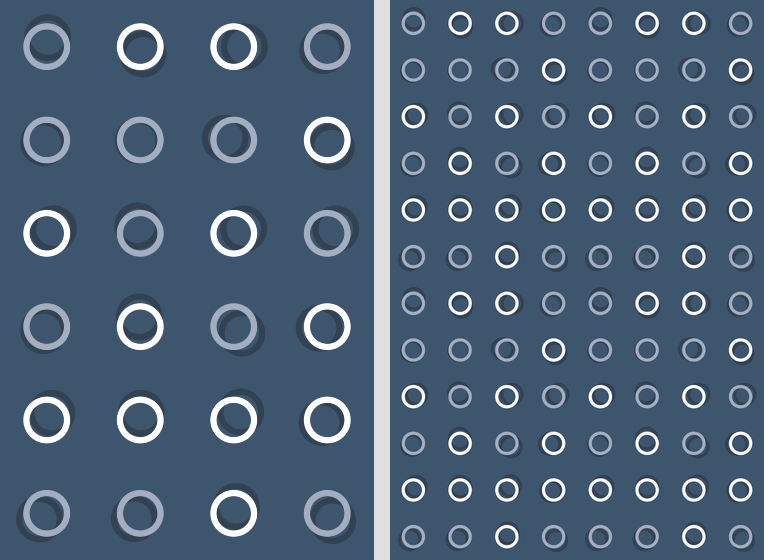
Left: one tile. Right: repeated 2 by 2.
Give the GLSL for this pattern, as a Shadertoy shader.

```glsl
const vec2  GRID          = vec2(4.0, 6.0);   // repeats across and down
const float RING_RADIUS   = 0.217;            // centre line, in cells
const float RING_WIDTH    = 0.067;
const float SHADOW_REACH  = 0.117;            // largest shadow offset, in cells
const uint  BRIGHT_MASK   = 0x685AF4u;        // one bit per cell, from the lower left
const uint  SEED          = 17u;

const vec3 GROUND_COLOR = vec3(0.243, 0.333, 0.432);
const vec3 SHADOW_COLOR = vec3(0.200, 0.258, 0.326);
const vec3 MUTED_COLOR  = vec3(0.640, 0.682, 0.752);
const vec3 BRIGHT_COLOR = vec3(1.0);

const float TAU = 6.2831853;

// Integer hash to 0..1
float hash(uint n) {
    n = (n ^ 61u) ^ (n >> 16);
    n *= 9u;
    n ^= n >> 4;
    n *= 0x27d4eb2du;
    n ^= n >> 15;
    return float(n & 0xffffu) / 65536.0;
}

// Offset spread evenly over a disc
vec2 shadowOffset(uint id) {
    float angle = TAU * hash(id * 2u + SEED);
    float reach = SHADOW_REACH * sqrt(hash(id * 2u + SEED + 1u));
    return reach * vec2(cos(angle), sin(angle));
}

float ringCoverage(vec2 p, float pixel) {
    float dist = abs(length(p) - RING_RADIUS) - 0.5 * RING_WIDTH;
    return 1.0 - smoothstep(-0.6 * pixel, 0.6 * pixel, dist);
}

void mainImage(out vec4 fragColor, in vec2 fragCoord) {
    vec2 gridPos = fragCoord / iResolution.xy * GRID;
    vec2 cell = mod(floor(gridPos), GRID);
    vec2 p = fract(gridPos) - 0.5;
    float pixel = GRID.y / iResolution.y;

    uint id = uint(cell.x + cell.y * GRID.x);
    bool isBright = ((BRIGHT_MASK >> id) & 1u) == 1u;

    // Shadow ring below, coloured ring on top
    vec3 color = GROUND_COLOR;
    color = mix(color, SHADOW_COLOR, ringCoverage(p - shadowOffset(id), pixel));
    color = mix(color, isBright ? BRIGHT_COLOR : MUTED_COLOR, ringCoverage(p, pixel));

    fragColor = vec4(color, 1.0);
}
```
